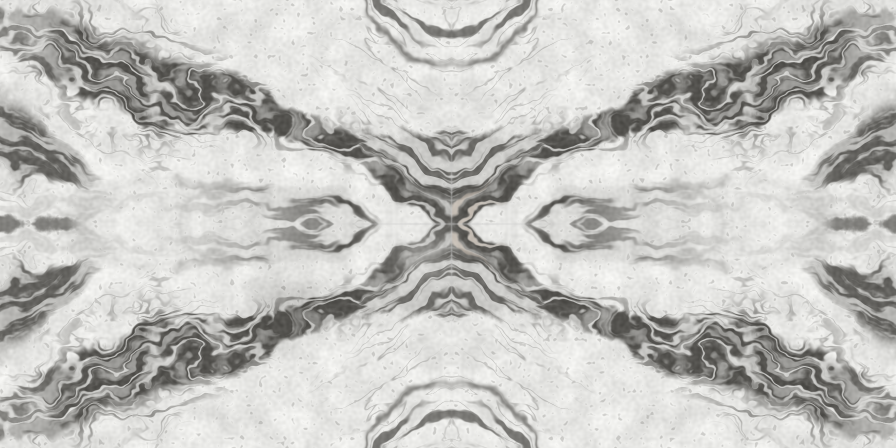
Give the GLSL for this texture, as a Shadertoy shader.

```glsl
// Book-matched marble: one slab quadrant mirrored about both axes, so that
// dark folded bands cross at the centre. Curves place each band, and stretched
// gradient noise, warped across those curves, draws the veins inside it.

const vec2  SEAM_CENTRE = vec2(0.008, 0.0);
const float EDGE_WARP   = 0.045;  // wobble of band outlines
const float FOLD_WARP   = 0.13;   // folding of veins inside bands
const float CHEVRON_TIP = 0.148;  // where the side chevrons point
const vec3  PAPER = vec3(0.925, 0.925, 0.915);
const vec3  INK   = vec3(0.325, 0.32, 0.305);
const vec3  BEIGE = vec3(0.80, 0.74, 0.68);
const int   AA = 2;

vec2 hashGradient(vec2 cell) {
    vec3 h = fract(cell.xyx * vec3(0.1031, 0.1030, 0.0973));
    h += dot(h, h.yzx + 33.33);
    float angle = 6.2832 * fract((h.x + h.y) * h.z);
    return vec2(cos(angle), sin(angle));
}

float gradientNoise(vec2 p) {
    vec2 i = floor(p), f = p - i;
    vec2 u = f * f * f * (f * (f * 6.0 - 15.0) + 10.0);
    vec2 e = vec2(1.0, 0.0);
    float a = dot(hashGradient(i), f);
    float b = dot(hashGradient(i + e.xy), f - e.xy);
    float c = dot(hashGradient(i + e.yx), f - e.yx);
    float d = dot(hashGradient(i + e.xx), f - e.xx);
    return 1.4 * mix(mix(a, b, u.x), mix(c, d, u.x), u.y);
}

float fbm(vec2 p) {
    float sum = 0.0, gain = 0.55;
    for (int i = 0; i < 4; i++) {
        sum += gain * gradientNoise(p);
        p = mat2(1.6, 1.2, -1.2, 1.6) * p + 7.3;
        gain *= 0.5;
    }
    return sum;
}

// Layered noise drawn out along a band
float streaks(float along, float across, float seed) {
    vec2 p = vec2(along * 5.0, across * 27.0) + seed;
    return 0.6 * gradientNoise(p) + 0.4 * gradientNoise(p * 2.1 + 5.0)
         + 0.25 * gradientNoise(p * vec2(5.0, 3.9));
}

float bump(float x, float centre, float width) {
    float t = (x - centre) / width;
    return exp(-t * t);
}

float mainCurve(float x) {
    return 0.025 + x * (0.75 + x * (-0.58 + 0.24 * x)) - 0.035 * bump(x, 0.68, 0.2);
}

vec3 marble(vec2 p) {
    vec2 q = abs(p);
    vec2 wobble = vec2(fbm(q * 7.0 + 3.0), fbm(q * 7.0 + 17.0));
    vec2 s = q + EDGE_WARP * wobble;
    float fine = fbm(q * 26.0 + 41.0);
    float fold = FOLD_WARP * fbm(q * vec2(6.0, 8.0) + 60.0)
               * smoothstep(0.0, 0.55, q.x + 0.15);

    // Diagonal main band with pale folded ribbons
    float d = s.y - mainCurve(s.x);
    float halfWidth = 0.03 + 0.055 * bump(s.x, 0.72, 0.25) + 0.02 * exp(-q.x / 0.1);
    float v = d / halfWidth;
    float vein = streaks(q.x, d + fold, 9.0);
    float ribbonNoise = gradientNoise(vec2(q.x * 6.0, (d + fold * 1.3) * 17.0) + 23.0);
    float ribbon = smoothstep(0.17, 0.05, abs(ribbonNoise + 0.1 * fine));
    float body = smoothstep(1.25, 0.85, abs(v + 0.5 * vein));
    float bandInk = body * mix(0.5, 1.0, smoothstep(-0.3, 0.2, vein + 0.3 * fine));
    bandInk *= 1.0 - 0.72 * ribbon;
    bandInk *= 1.0 - 0.3 * smoothstep(0.8, 1.0, q.x);
    float ink = bandInk;

    // Thin streaks trailing along both sides of the main band
    float halo = smoothstep(2.4, 0.9, abs(v)) * smoothstep(0.08, 0.3, q.x);
    ink = max(ink, 0.6 * halo * smoothstep(0.08, 0.35, vein));

    // V-shaped fringe over the crossing
    float fringe = smoothstep(0.0, 0.02, d) * smoothstep(0.225, 0.19, s.y + 0.03 * fine)
                 * smoothstep(0.36, 0.2, q.x);
    float fringeVein = streaks(q.x, (d + 0.3 * fold) * 1.5, 31.0);
    ink = max(ink, fringe * (0.2 + 0.65 * smoothstep(-0.08, 0.25, fringeVein)));

    // Nested side chevrons
    float reach = max(s.x - CHEVRON_TIP, 0.0);
    float chevron = s.y - 0.1 * (1.0 - exp(-reach / 0.1));
    float chevronVein = streaks(q.x, chevron + 0.25 * fold, 52.0);
    float inside = smoothstep(0.014, -0.008, chevron + 0.02 * chevronVein)
                 * smoothstep(0.0, 0.02, reach);
    float fade = mix(0.22, 1.0, smoothstep(0.62, 0.25, q.x));
    float rim = bump(chevron, -0.012, 0.012) * smoothstep(-0.25, 0.15, chevronVein);
    ink = max(ink, inside * fade * (0.1 + 0.6 * smoothstep(-0.05, 0.3, chevronVein) + 0.3 * rim));

    // Mottled patch at the side edges, and a sliver on the axis
    float patchAxis = s.y - 0.2 - 0.45 * (s.x - 1.0);
    float patchWidth = 0.02 + 0.08 * smoothstep(0.76, 1.0, q.x);
    float patchVein = streaks(q.x, patchAxis + 0.6 * fold, 77.0);
    float patchMask = smoothstep(1.2, 0.6, abs(patchAxis / patchWidth + 0.6 * patchVein))
                    * smoothstep(0.74, 0.86, q.x);
    ink = max(ink, patchMask * (0.3 + 0.6 * smoothstep(-0.15, 0.25, patchVein + 0.3 * fine)));
    float sliver = smoothstep(0.022, 0.006, s.y + 0.02 * fine) * smoothstep(0.8, 0.87, q.x);
    ink = max(ink, 0.7 * sliver);

    // Nested arcs at the top and bottom
    float xx = s.x * s.x;
    float arc = s.y - 0.345 - 2.0 * xx - 60.0 * xx * xx;
    float arcVein = streaks(q.x, arc + 0.2 * fold, 95.0);
    float arcRim = bump(arc, 0.01, 0.01) * (0.5 + 0.5 * smoothstep(-0.2, 0.2, arcVein));
    float arcFill = smoothstep(0.0, 0.05, arc) * smoothstep(-0.02, 0.3, arcVein)
                  * (1.0 - 0.6 * smoothstep(0.09, 0.15, arc));
    ink = max(ink, max(0.65 * arcRim, 0.75 * arcFill));

    // Faint hairlines and pits in the pale stone
    float hair = smoothstep(0.05, 0.0, abs(streaks(q.x * 0.7, (d + 0.3 * fold) * 0.5, 120.0)));
    ink = max(ink, 0.3 * hair * smoothstep(-0.05, 0.25, fbm(q * 4.0 + 80.0)));
    float grain = gradientNoise(q * 95.0) + 0.5 * gradientNoise(p * 60.0 + 9.0);
    ink = max(ink, 0.28 * smoothstep(0.45, 0.9, grain + 0.6 * fine));

    // Smudge and pale veil, which break the symmetry at lower left
    ink += 0.22 * exp(-dot(p + vec2(0.36, 0.18), p + vec2(0.36, 0.18)) / 0.006);
    ink *= 1.0 - 0.4 * exp(-dot(p + vec2(0.07, 0.06), p + vec2(0.07, 0.06)) / 0.004);

    vec3 paper = PAPER + 0.10 * fbm(q * 13.0 + 5.0) + 0.04 * grain - 0.015;
    vec3 colour = mix(paper, INK + 0.05 * grain, clamp(ink, 0.0, 1.0));
    float warmth = ribbon * body * smoothstep(0.16, 0.05, length(p)) * step(0.0, p.x);
    colour = mix(colour, BEIGE, 0.5 * warmth);

    // Joints between the four slabs
    float joint = max(bump(p.x, 0.0, 0.002), bump(p.y, 0.0, 0.002));
    return mix(colour, vec3(0.78), 0.45 * joint * smoothstep(0.35, 0.05, length(p)));
}

void mainImage(out vec4 fragColor, in vec2 fragCoord) {
    vec3 sum = vec3(0.0);
    for (int i = 0; i < AA * AA; i++) {
        vec2 offset = (vec2(i % AA, i / AA) + 0.5) / float(AA) - 0.5;
        vec2 p = (fragCoord + offset - 0.5 * iResolution.xy) / iResolution.y;
        sum += marble(p - SEAM_CENTRE);
    }
    fragColor = vec4(clamp(sum / float(AA * AA), 0.0, 1.0), 1.0);
}
```
